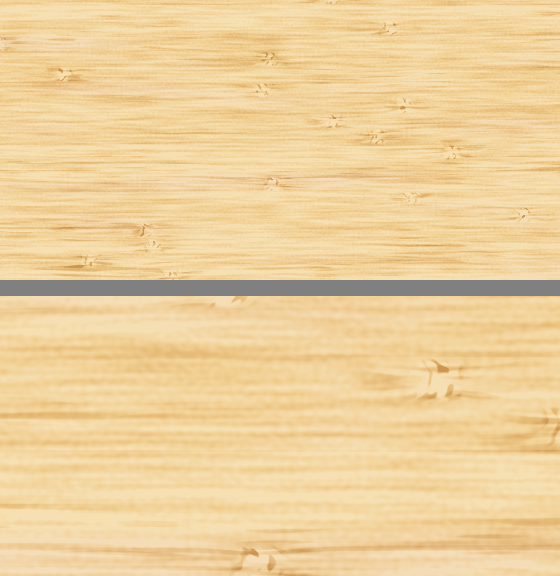
Top, the full canvas; bottom, a detail of the centre.
Write a Shadertoy shader that draws this texture.

```glsl
// Pale bamboo board: thin horizontal strips with fine fibres and scattered nodes.

const vec3 BROWN = vec3(0.80, 0.59, 0.31);
const vec3 TAN   = vec3(0.90, 0.735, 0.47);
const vec3 GOLD  = vec3(0.947, 0.817, 0.58);
const vec3 PALE  = vec3(0.963, 0.873, 0.695);
const vec3 BLUSH = vec3(-0.006, -0.008, 0.022); // greyer tint in patches

const float STRIPS = 18.0;        // strips per canvas height
const float SEAM_SOFTNESS = 0.06; // share of a strip
const float NODE_SPREAD = 2.4;    // range of node positions along x
const float NODE_REACH = 0.095;   // half length of the stained fibres
const float NODE_CORE = 0.026;    // half width of the crinkled core
const float NODE_BOW = 0.008;     // how far fibres bend around a node
const float WAVINESS = 0.0015;

float hash(vec2 p) {
    vec3 q = fract(p.xyx * vec3(0.1031, 0.1030, 0.0973));
    q += dot(q, q.yzx + 33.33);
    return fract((q.x + q.y) * q.z);
}

float slope(vec2 cell, vec2 offset) {
    float angle = 6.2832 * hash(cell);
    return dot(vec2(cos(angle), sin(angle)), offset);
}

// Gradient noise, scaled to a standard deviation of about one
float noise(vec2 p) {
    vec2 i = floor(p), f = p - i;
    vec2 u = f * f * f * (f * (f * 6.0 - 15.0) + 10.0);
    vec2 e = vec2(1.0, 0.0);
    float low  = mix(slope(i, f), slope(i + e.xy, f - e.xy), u.x);
    float high = mix(slope(i + e.yx, f - e.yx), slope(i + e.xx, f - e.xx), u.x);
    return 4.0 * mix(low, high, u.y);
}

float bell(float x, float width) {
    return exp(-x * x / (width * width));
}

float stripTone(float id) {
    return hash(vec2(id, 71.0)) - 0.5;
}

// Fibre brightness from coarse bands down to single threads
float fibres(vec2 p) {
    float tone = 0.20 * noise(p * vec2(0.9, 13.0) + 11.0);
    tone += 0.34 * noise(p * vec2(1.8, 41.0) + 37.0);
    tone += 0.52 * noise(p * vec2(3.0, 92.0) + 59.0);
    tone += 0.42 * noise(p * vec2(9.0, 121.0) + 83.0);
    return tone + 0.22 * noise(p * vec2(105.0, 127.0) + 97.0);
}

// Sparse thin dark lines, long ones and shorter flecks
float hairlines(vec2 p) {
    float lines = smoothstep(0.75, 1.55, noise(p * vec2(1.7, 83.0) + 101.0));
    float flecks = smoothstep(0.85, 1.6, noise(p * vec2(6.5, 101.0) + 113.0));
    float cluster = smoothstep(-0.9, 1.3, noise(p * vec2(1.5, 9.0) + 127.0));
    return (1.7 * lines + 1.5 * flecks) * cluster;
}

vec3 bambooColor(float tone) {
    vec3 color = mix(BROWN, TAN, smoothstep(-4.5, -2.0, tone));
    color = mix(color, GOLD, clamp((tone + 2.0) / 1.55, 0.0, 1.0));
    return mix(color, PALE, clamp((tone + 0.45) / 1.55, 0.0, 1.0));
}

void mainImage(out vec4 fragColor, in vec2 fragCoord) {
    vec2 p = fragCoord / iResolution.y;

    // Strip layout and the node in this strip
    float row = p.y * STRIPS + 0.3;
    float id = floor(row), v = row - id;
    float nodeX = NODE_SPREAD * hash(vec2(id, 19.0)) - 0.2;
    float dx = p.x - nodeX;
    float inside = smoothstep(0.0, 0.15, v) * smoothstep(1.0, 0.85, v);
    float reach = bell(dx, NODE_REACH) * inside;
    float core = bell(dx, NODE_CORE) * inside;

    // Fibres wander slightly and bow around nodes
    vec2 q = p;
    q.y += WAVINESS * noise(p * vec2(1.4, 3.0));
    q.y += NODE_BOW * bell(dx, 0.05) * inside * (v - 0.5) * 2.0;

    float tone = 0.30 + fibres(q) * (1.0 - 0.5 * core) - hairlines(q);
    float seamBlend = smoothstep(1.0 - SEAM_SOFTNESS, 1.0, v);
    tone += 0.8 * mix(stripTone(id), stripTone(id + 1.0), seamBlend);
    float seam = bell(min(v, 1.0 - v), SEAM_SOFTNESS);
    tone -= 0.8 * seam * smoothstep(-0.3, 1.2, noise(vec2(p.x * 1.3, id * 5.7)));

    // Stained streaks beside the node, then its pale crinkled core
    float stain = smoothstep(0.0, 1.3, noise(q * vec2(13.0, 74.0) + 151.0));
    tone -= reach * (0.5 + 2.6 * stain);
    float bend = 5.0 * (v - 0.5) * (v - 0.5);
    vec2 crinkle = vec2(dx * 85.0 + bend, v * 3.4 + id * 7.3);
    float crack = smoothstep(0.3, 1.3, noise(crinkle + 173.0));
    tone += core * (1.9 - 4.6 * crack);

    vec3 color = bambooColor(tone);
    color += BLUSH * smoothstep(0.2, 1.6, noise(p * vec2(1.2, 10.0) + 197.0));
    fragColor = vec4(color, 1.0);
}
```
